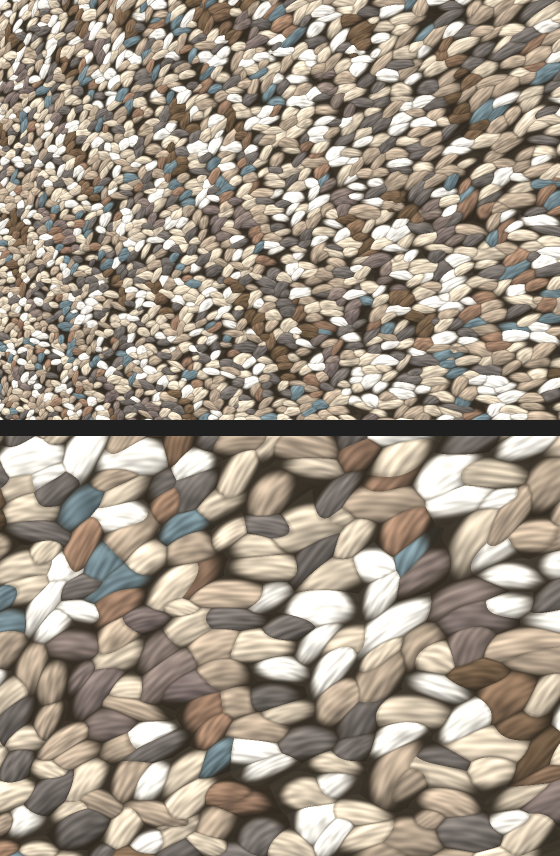
Top: the whole. Bottom: its middle third, enlarged.
This texture is drawn by a Shadertoy shader. Its source:

```glsl
// Loop-pile carpet seen at a slant: yarn tufts lie on a skewed lattice,
// each an ellipsoid, and the highest one at a point is visible.
// Short chains of tufts share a yarn blend; the rest is pale and grey fleck.

#define ACROSS vec2(0.0345, 0.0120)  // lattice step from column to column
#define ALONG vec2(0.0115, -0.0185)  // lattice step down a column
#define TUFT_SIZE vec2(0.0300, 0.0142)
#define TUFT_ANGLE 0.36
#define ANGLE_SPREAD 1.35
#define JITTER 0.75
#define CHAIN_LENGTH 4.5
#define PERSPECTIVE vec2(0.40, 0.12)
#define FIBRE_CONTRAST 0.36
#define SEAM_WIDTH 0.30
#define GAP_COLOUR vec3(0.18, 0.155, 0.12)
#define BRIGHTNESS 1.15

float hash(vec2 p) {
    vec3 q = fract(vec3(p.xyx) * 0.1031);
    q += dot(q, q.yzx + 33.33);
    return fract((q.x + q.y) * q.z);
}

vec2 hash2(vec2 p) {
    return vec2(hash(p + 17.3), hash(p + 71.9));
}

float gradientDot(vec2 cell, vec2 offset) {
    float angle = 6.2832 * hash(cell);
    return dot(vec2(cos(angle), sin(angle)), offset);
}

float gradientNoise(vec2 p) {
    vec2 i = floor(p), f = fract(p);
    vec2 u = f * f * f * (f * (f * 6.0 - 15.0) + 10.0);
    vec2 e = vec2(0.0, 1.0);
    return mix(mix(gradientDot(i, f), gradientDot(i + e.yx, f - e.yx), u.x),
               mix(gradientDot(i + e, f - e), gradientDot(i + 1.0, f - 1.0), u.x), u.y);
}

// Chain number of a tuft, with a random start for every column
vec2 chainOf(vec2 tuft) {
    return vec2(tuft.x, floor(tuft.y / CHAIN_LENGTH + 7.0 * hash(vec2(tuft.x, 5.0))));
}

bool isAccent(vec2 tuft) {
    float share = mod(tuft.x, 3.0) < 0.5 ? 0.72 : 0.12;
    return hash(chainOf(tuft) + 3.7) < share;
}

vec3 yarnColour(vec2 tuft) {
    const vec3 cream = vec3(0.97, 0.95, 0.91);
    const vec3 beige = vec3(0.83, 0.77, 0.68);
    const vec3 tan_ = vec3(0.68, 0.61, 0.53);
    const vec3 slate = vec3(0.42, 0.395, 0.375);
    const vec3 blue = vec3(0.42, 0.49, 0.51);
    const vec3 rust = vec3(0.56, 0.45, 0.37);
    const vec3 brown = vec3(0.39, 0.32, 0.24);
    const vec3 mauve = vec3(0.45, 0.40, 0.385);
    // Spread the yarns evenly so that no large patch of one colour forms
    float pick = fract(0.618 * tuft.y + 0.37 * tuft.x + 0.6 * hash(tuft + 41.0));
    if (isAccent(tuft)) {
        float blend = hash(chainOf(tuft) + 29.0);
        if (blend < 0.50) return pick < 0.40 ? blue : pick < 0.72 ? rust : tan_;
        if (blend < 0.68) return mix(brown, rust, 0.6 * pick);
        return blend < 0.83 ? mix(mauve, tan_, 0.4 * pick) : tan_;
    }
    return pick < 0.27 ? cream : pick < 0.63 ? beige : pick < 0.80 ? tan_ : slate;
}

vec3 carpet(vec2 p) {
    vec2 home = floor(inverse(mat2(ACROSS, ALONG)) * p);
    float top = -9.0, second = -9.0;
    vec2 topTuft = home, topLocal = vec2(0.0), topNormal = vec2(0.0);

    // Find the two highest tufts among the neighbours
    for (int j = -3; j <= 3; j++)
    for (int i = -2; i <= 2; i++) {
        vec2 tuft = home + vec2(i, j);
        vec2 centre = mat2(ACROSS, ALONG) * (tuft + 0.5 + JITTER * (hash2(tuft) - 0.5));
        float angle = TUFT_ANGLE + ANGLE_SPREAD * (hash(tuft + 9.1) - 0.5);
        angle += isAccent(tuft) ? 0.25 : 0.0;
        vec2 axis = vec2(cos(angle), sin(angle));
        vec2 d = p - centre;
        vec2 local = vec2(dot(d, axis), dot(d, vec2(-axis.y, axis.x)));
        local /= TUFT_SIZE * (0.72 + 0.5 * hash2(tuft + 53.0));
        local.y += 0.25 * local.x * local.x - 0.1;
        float height = 1.0 - dot(local, local) + 0.5 * (hash(tuft + 13.0) - 0.5);
        second = max(second, min(height, top));
        if (height > top) {
            top = height;
            topTuft = tuft;
            topLocal = local;
            topNormal = local.x * axis + local.y * vec2(-axis.y, axis.x);
        }
    }

    // Yarn fibres, rounded shading, seams and the dark gaps between loops
    float fibre = gradientNoise(topLocal * vec2(1.5, 3.8) + topTuft * 7.31);
    vec3 colour = yarnColour(topTuft) * (0.92 + 0.16 * hash(topTuft + 87.0));
    float light = 0.95 + 0.22 * dot(topNormal, vec2(-0.35, 0.94)) + FIBRE_CONTRAST * fibre;
    float seam = smoothstep(-0.08, SEAM_WIDTH, top - second);
    float body = smoothstep(-0.15, 0.68, top) * mix(0.62, 1.0, seam);
    return mix(GAP_COLOUR, colour * light * BRIGHTNESS, 0.08 + 0.92 * body);
}

void mainImage(out vec4 fragColor, in vec2 fragCoord) {
    // Four samples per pixel smooth the edges
    vec3 sum = vec3(0.0);
    for (int k = 0; k < 4; k++) {
        vec2 shift = (vec2(k % 2, k / 2) - 0.5) * 0.5;
        vec2 p = (fragCoord + shift - 0.5 * iResolution.xy) / iResolution.y;
        sum += clamp(carpet(p / (1.0 + dot(p, PERSPECTIVE))), 0.0, 1.0);
    }
    fragColor = vec4(sum / 4.0, 1.0);
}
```
